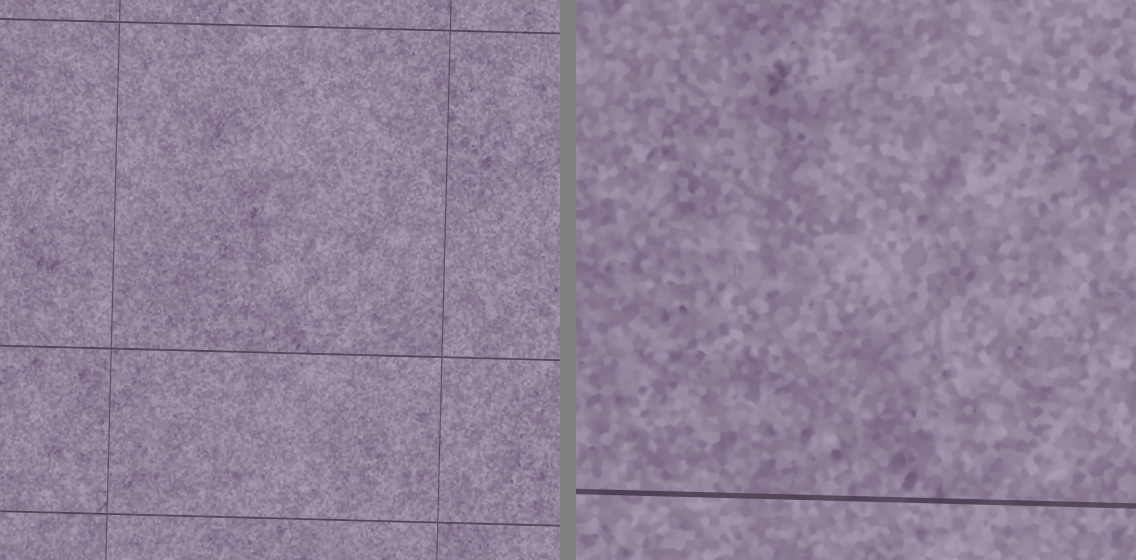
Left: the whole. Right: its middle third, enlarged.
Write a Shadertoy shader that draws this texture.

```glsl
// Mauve stone tiles in slightly tilted courses, tall and short rows alternating.
// Layered cellular noise gives each tile its own mottling, grain, dark pits
// and pale chips; thin dark joints are drawn over it from line distances.

const vec3 STONE = vec3(0.561, 0.502, 0.601);
const vec3 TONE_STEP = vec3(0.043, 0.047, 0.043);
const vec3 JOINT = vec3(0.30, 0.25, 0.32);

const vec2 TILT = vec2(-0.0255, 0.026);   // shear of columns and rows
const vec2 ORIGIN = vec2(0.189, 0.0872);  // lower left corner of a short tile
const float COLUMN_WIDTH = 0.591;
const float SHORT_ROW = 0.2956;
const float ROW_PERIOD = 0.879;           // one short row plus one tall row

vec3 hash3(vec2 p) {
    vec3 q = fract(p.xyx * vec3(0.1031, 0.1030, 0.0973));
    q += dot(q, q.yxz + 33.33);
    return fract((q.xxy + q.yzz) * q.zyx);
}

// Smoothly blended random cell values, from -1 to 1
float cellTone(vec2 p) {
    vec2 cell = floor(p);
    float sum = 0.0, total = 0.0;
    for (int y = -1; y <= 1; y++)
    for (int x = -1; x <= 1; x++) {
        vec2 id = cell + vec2(x, y);
        vec3 h = hash3(id);
        vec2 d = id + h.xy - p;
        float weight = exp(-6.0 * dot(d, d));
        sum += weight * h.z;
        total += weight;
    }
    return 2.0 * sum / total - 1.0;
}

// Soft spots of random size, present in a given share of the cells
float flecks(vec2 p, float density) {
    vec2 cell = floor(p);
    float mask = 0.0;
    for (int y = -1; y <= 1; y++)
    for (int x = -1; x <= 1; x++) {
        vec2 id = cell + vec2(x, y);
        vec3 h = hash3(id);
        vec3 k = hash3(id + 57.0);
        vec2 d = id + h.xy - p;
        d.x += (k.y - 0.5) * d.y;
        float radius = mix(0.2, 0.6, k.x * k.x);
        float spot = 1.0 - smoothstep(0.3 * radius, radius, length(d));
        mask = max(mask, spot * step(h.z, density) * mix(0.5, 1.0, k.z));
    }
    return mask;
}

// Signed lightness of the stone at a point
float stoneTone(vec2 p) {
    float cloud = cellTone(p * 4.5);
    float patches = cellTone(p * 12.0 + 5.0);
    float mottle = cellTone(p * 32.0 + 11.0);
    float grit = cellTone(p * 80.0 + 23.0);
    float grain = cellTone(p * 210.0 + 31.0);

    float tone = 0.27 * cloud + 0.35 * patches + 0.42 * mottle
               + 0.65 * grit + 1.35 * grain;

    // Pits and chips gather in the darker, rougher areas
    float rough = smoothstep(-0.1, 0.6, -0.6 * cloud - 0.7 * patches);
    vec2 ragged = p + 0.003 * vec2(mottle, grit) + 0.0015 * vec2(grit, grain);
    float smudge = flecks(ragged * vec2(14.0, 21.0), 0.03 + 0.08 * rough);
    float pits = flecks(ragged * 42.0 + 7.0, 0.025 + 0.12 * rough);
    float pores = flecks(ragged * 95.0 + 19.0, 0.05 + 0.13 * rough);
    float chips = flecks(ragged * 65.0 + 41.0, 0.06 + 0.16 * rough);

    return tone - 1.0 * smudge * (0.8 + 0.6 * grit)
         - 1.9 * pits - 1.7 * pores + 1.1 * chips + 0.15;
}

// Antialiased coverage of a line at a given distance
float lineMask(float dist, float halfWidth, float pixel) {
    return clamp((halfWidth - dist) / pixel + 0.5, 0.0, 1.0);
}

void mainImage(out vec4 fragColor, in vec2 fragCoord) {
    vec2 uv = fragCoord / iResolution.xy;
    float pixel = 1.0 / min(iResolution.x, iResolution.y);

    // Position within the sheared tile layout
    vec2 p = uv + TILT * uv.yx - ORIGIN;
    float column = floor(p.x / COLUMN_WIDTH);
    float pairRow = floor(p.y / ROW_PERIOD);
    vec2 local = p - vec2(column * COLUMN_WIDTH, pairRow * ROW_PERIOD);
    vec2 tile = vec2(column, 2.0 * pairRow + step(SHORT_ROW, local.y));

    // Stone, shifted and shaded per tile
    vec3 seed = hash3(tile + 20.0);
    float tone = stoneTone(uv + 13.0 * seed.xy) + 0.2 * (seed.z - 0.5);
    vec3 color = STONE + TONE_STEP * clamp(tone, -3.6, 2.2);

    // Joints: finer between columns than between rows
    float columnDist = min(local.x, COLUMN_WIDTH - local.x);
    float rowDist = min(abs(local.y - SHORT_ROW), min(local.y, ROW_PERIOD - local.y));
    float wear = 0.9 + 0.1 * cellTone(uv * 60.0);
    float joint = max(0.85 * lineMask(columnDist, 0.0011, pixel),
                      lineMask(rowDist, 0.0016, pixel));
    color = mix(color, JOINT, joint * wear);

    fragColor = vec4(color, 1.0);
}
```
